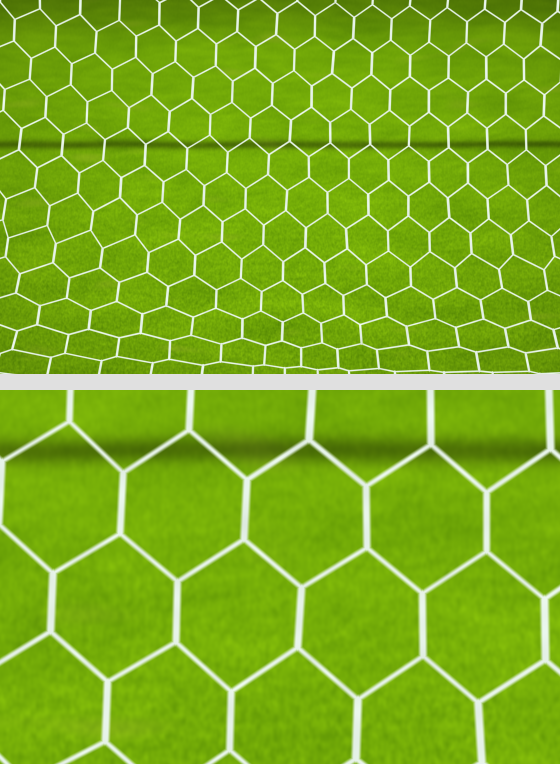
Top, the full canvas; bottom, a detail of the centre.
Reproduce this pattern procedurally as a Shadertoy shader.

```glsl
// Hexagonal white goal net in front of a softly focused lawn.
// A bent lattice places the knots; each pixel measures the distance to nearby
// cords. The lawn is layered gradient noise with a shadow band and dry patches.

const float UNITS = 512.0;            // working units per canvas height, y down
const vec2  ORIGIN = vec2(349.0, 79.0);  // cord at column 0, row 0
const vec2  CELL = vec2(53.8, 48.2);  // column and row spacing
const float SAG_ROW = 5.5;            // row where the net starts to slump
const float SPREAD_ROW = 4.7;         // row where the side cells start to widen
const float CORD_HALF = 14.5;         // half length of an upright cord
const float UPRIGHT_WIDTH = 1.7;      // half widths of the cords
const float SLANT_WIDTH = 1.08;
const float JITTER = 1.6;             // irregularity of the knots
const float SOFTNESS = 1.0;           // blur of the cord edges
const float SHADOW_Y = 198.0;         // shadow band across the lawn
const float SHADOW_SIZE = 6.0;
const vec3 CORD_COLOR = vec3(0.93, 0.98, 0.94);
const vec3 GRASS_DARK = vec3(0.31, 0.51, 0.012);
const vec3 GRASS_LIGHT = vec3(0.52, 0.735, 0.04);
const vec3 GRASS_DRY = vec3(0.58, 0.69, 0.14);

vec2 hash2(vec2 p) {
    vec3 q = fract(p.xyx * vec3(0.1031, 0.1030, 0.0973));
    q += dot(q, q.yzx + 33.33);
    return fract((q.xx + q.yz) * q.zy);
}

float corner(vec2 cell, vec2 offset) {
    return dot(hash2(cell) * 2.0 - 1.0, offset);
}

float gradientNoise(vec2 p) {
    vec2 i = floor(p), f = p - i;
    vec2 w = f * f * f * (f * (f * 6.0 - 15.0) + 10.0);
    vec2 e = vec2(1.0, 0.0);
    i += 200.0;
    return mix(mix(corner(i, f), corner(i + e, f - e), w.x),
               mix(corner(i + e.yx, f - e.yx), corner(i + 1.0, f - 1.0), w.x), w.y);
}

// Maps lattice (column, row) to the middle of an upright cord.
vec2 netPoint(vec2 g) {
    float u = g.x, r = g.y;
    float sag = max(r - SAG_ROW, 0.0);
    sag *= sag;
    float sides = u - clamp(u, 0.0, 3.2);
    float x = -3.2 * r + 1.4 * sag + (CELL.x + 0.65 * r - 0.75 * sag) * u
            - 0.17 * u * u + 4.5 * max(r - SPREAD_ROW, 0.0) * sides;
    float tilt = u * (3.7 + u * (0.018 * u - 0.33));
    float y = CELL.y * r - 2.3 * sag + tilt * (1.0 - 0.02 * sag);
    return ORIGIN + vec2(x, y);
}

// Knot at the upper (side = -1) or lower (side = 1) end of an upright cord.
vec2 knot(vec2 g, float side) {
    vec2 halfCord = vec2(0.06 * g.x * g.y - 0.5, CORD_HALF - 0.2 * g.y);
    vec2 wobble = hash2(g * 2.0 + vec2(71.0, 93.0 + 0.5 * side)) - 0.5;
    return netPoint(g) + side * halfCord + JITTER * wobble;
}

float segment(vec2 p, vec2 a, vec2 b) {
    vec2 d = b - a;
    return length(p - a - d * clamp(dot(p - a, d) / dot(d, d), 0.0, 1.0));
}

float netDistance(vec2 p) {
    // Invert the bent lattice by fixed-point steps.
    vec2 g = (p - ORIGIN) / CELL;
    for (int i = 0; i < 7; i++) g += (p - netPoint(g)) / vec2(60.0, 48.0);

    float d = 1e5;
    for (int j = -1; j <= 1; j++) {
        float row = floor(g.y + 0.5) + float(j);
        float shift = 0.5 * mod(row, 2.0);
        for (int k = -1; k <= 1; k++) {
            vec2 cell = vec2(floor(g.x - shift + 0.5) + shift + float(k), row);
            vec2 low = knot(cell, 1.0);
            float thickness = 1.0 + 0.2 * (hash2(cell * 2.0 + 40.0).x - 0.5);
            d = min(d, segment(p, knot(cell, -1.0), low) - UPRIGHT_WIDTH * thickness);
            for (float s = -0.5; s < 1.0; s += 1.0) {
                vec2 next = knot(cell + vec2(s, 1.0), -1.0);
                d = min(d, segment(p, low, next) - SLANT_WIDTH * thickness);
            }
        }
    }
    return d;
}

vec3 lawn(vec2 p) {
    float near = smoothstep(60.0, 480.0, p.y);   // focus sharpens downwards
    float broad = gradientNoise(p * vec2(0.009, 0.032));
    float tufts = gradientNoise(p * mix(vec2(0.035, 0.11), vec2(0.07, 0.12), near) + 17.0);
    float blades = gradientNoise(p * vec2(0.24, 0.19) + 5.0)
                 + 0.7 * gradientNoise(p * vec2(0.41, 0.30) + 31.0);
    float tone = 0.6 + 0.32 * broad + 0.22 * tufts + mix(0.07, 0.42, near) * blades;
    vec3 color = mix(GRASS_DARK, GRASS_LIGHT, clamp(tone, 0.0, 1.0));

    // Dry patches, then the shadow band and darker borders.
    float dry = smoothstep(0.22, 0.6, gradientNoise(p * vec2(0.012, 0.045) + 62.0));
    color = mix(color, GRASS_DRY, 0.5 * dry);
    float band = (p.y - SHADOW_Y - 3.0 * broad) / SHADOW_SIZE;
    color *= 1.0 - 0.36 * exp(-band * band);
    color *= mix(0.78, 1.0, smoothstep(-10.0, 75.0, p.y));
    vec2 v = p / vec2(UNITS * iResolution.x / iResolution.y, UNITS) - 0.5;
    return color * (1.06 - 0.38 * dot(v, v));
}

void mainImage(out vec4 fragColor, in vec2 fragCoord) {
    float pixel = UNITS / iResolution.y;
    vec2 p = vec2(fragCoord.x, iResolution.y - fragCoord.y) * pixel;
    float soft = max(SOFTNESS, 0.75 * pixel);
    float cord = 1.0 - smoothstep(-soft, soft, netDistance(p));
    float wear = 0.97 + 0.06 * gradientNoise(p * 0.08);
    fragColor = vec4(mix(lawn(p), CORD_COLOR * wear, cord), 1.0);
}
```
